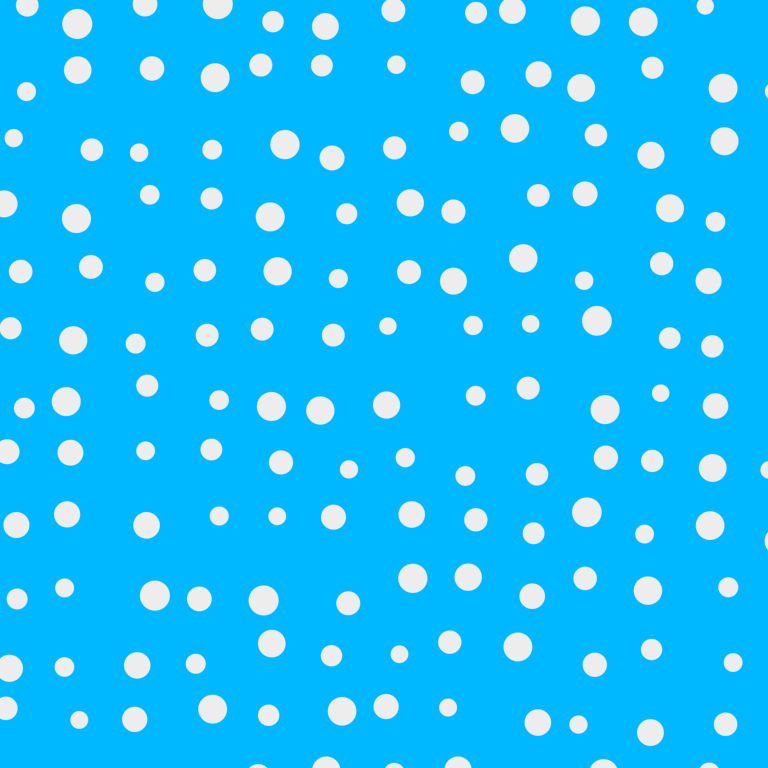
Write a WebGL 1 fragment shader that draws this pattern.

```glsl
precision highp float;

uniform vec2 u_resolution;

// Three independent random values per cell
vec3 hash3(vec2 cell) {
    vec3 h = vec3(dot(cell, vec2(127.1, 311.7)),
                  dot(cell, vec2(269.5, 183.3)),
                  dot(cell, vec2(419.2, 371.9)));
    return fract(sin(h) * 43758.545);
}

void main() {
    const float cells = 12.0;
    float side = min(u_resolution.x, u_resolution.y);
    float pixel = cells / side;

    // Offset grid: a jittered dot always stays inside its own cell
    vec2 p = gl_FragCoord.xy / side * cells + vec2(0.265, -0.265);
    vec3 rnd = hash3(floor(p) + 3.0);

    // Signed distance to the dot of this cell
    vec2 center = 0.5 + 0.47 * (rnd.xy - 0.5);
    float radius = mix(0.135, 0.235, rnd.z);
    float dist = length(fract(p) - center) - radius;

    vec3 skyBlue = vec3(0.0, 0.72, 1.0);
    vec3 paleGrey = vec3(0.93);
    float dot_mask = 1.0 - smoothstep(-0.8 * pixel, 0.8 * pixel, dist);
    gl_FragColor = vec4(mix(skyBlue, paleGrey, dot_mask), 1.0);
}
```
